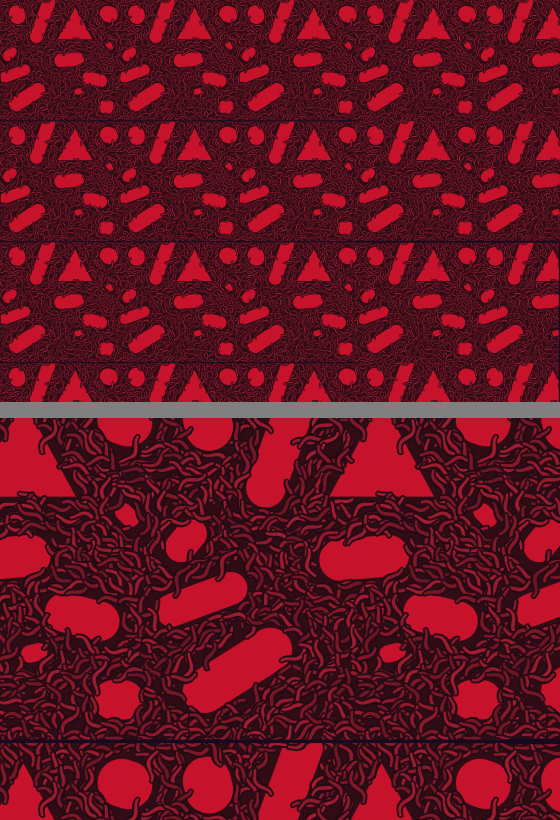
Top: the whole. Bottom: its middle third, enlarged.
Write a Shadertoy shader that draws this pattern.

```glsl
// Crimson gaps in a tangle of dark wavy strands, tiled with thin broken row seams.

// Layout units: the canvas is CANVAS_H units high, y runs downward.
const float CANVAS_H = 552.0;
const vec2  TILE = vec2(164.0, 166.0);
const float CELLS = 32.0;          // strand roots per tile side
const int   REACH = 2;             // neighbour cells searched
const float HALF_LEN_MIN = 4.5;
const float HALF_LEN_MAX = 8.0;
const float STRAND_W = 2.0;        // half width of a strand
const float CORE_W = 0.85;         // half width of its lit core
const float WAVE_AMP = 1.7;
const float WAVE_FREQ = 0.42;
const float ROOT_MARGIN = 2.0;     // roots stay this far from the gaps
const float SEAM_W = 0.8;
const float SEAM_BREAK = 490.0;    // x where the seams change

const vec3 RED     = vec3(0.78, 0.07, 0.17);
const vec3 GROUND  = vec3(0.19, 0.05, 0.08);
const vec3 OUTLINE = vec3(0.15, 0.04, 0.08);
const vec3 CORE_LO = vec3(0.42, 0.08, 0.14);
const vec3 CORE_HI = vec3(0.64, 0.11, 0.19);
const vec3 SEAM    = vec3(0.09, 0.04, 0.12);

// Gaps between branches: capsules from xy to zw, with radii.
const int GAPS = 11;
const vec4 GAP_ENDS[GAPS] = vec4[GAPS](
    vec4(23, 18, 24, 22),   vec4(148, 19, 151, 20),  vec4(71, -8, 50, 50),
    vec4(84, 83, 106, 81),  vec4(11, 77, 16, 71),    vec4(7, 106, 34, 96),
    vec4(122, 107, 138, 111), vec4(22, 143, 52, 124), vec4(144, 147, 149, 147),
    vec4(106, 126, 110, 125), vec4(149, 61, 152, 64));
const float GAP_RADIUS[GAPS] = float[GAPS](
    11.0, 11.0, 9.0, 9.5, 7.0, 7.5, 9.0, 10.0, 9.0, 4.0, 4.0);
const vec2  TRI_APEX = vec2(103.0, 10.0);
const float TRI_BASE = 54.0;
const vec2  TRI_SIDE = vec2(0.88, -0.48);

vec4 hash4(vec2 p) {
    vec4 q = fract(p.xyxy * vec4(0.1031, 0.1030, 0.0973, 0.1099));
    q += dot(q, q.wzxy + 33.33);
    return fract((q.xxyz + q.yzzw) * q.zywx);
}

float wrapX(float x) { return x - TILE.x * round(x / TILE.x); }

// Signed distance to the nearest gap in x, direction away from it in yz.
vec3 gapField(vec2 p) {
    vec2 t = vec2(wrapX(p.x - TRI_APEX.x), p.y - TRI_APEX.y);
    float side = dot(vec2(abs(t.x), t.y), TRI_SIDE);
    float base = p.y - TRI_BASE;
    vec2 away = side > base ? vec2(sign(t.x) * TRI_SIDE.x, TRI_SIDE.y) : vec2(0, 1);
    vec3 nearest = vec3(max(side, base), away);
    for (int i = 0; i < GAPS; i++) {
        vec2 a = GAP_ENDS[i].xy, b = GAP_ENDS[i].zw;
        vec2 axis = 0.5 * (b - a);
        vec2 q = p - 0.5 * (a + b);
        q.x = wrapX(q.x);
        vec2 v = q - axis * clamp(dot(q, axis) / dot(axis, axis), -1.0, 1.0);
        float len = length(v);
        float d = len - GAP_RADIUS[i];
        if (d < nearest.x) nearest = vec3(d, v / max(len, 0.001));
    }
    return nearest;
}

float coverage(float d, float px) { return clamp(0.5 - d / px, 0.0, 1.0); }

// Lays one wavy strand, centred at the origin, over the colour.
vec3 drawStrand(vec3 col, vec2 q, vec2 dir, vec4 rnd, float px) {
    float halfLen = mix(HALF_LEN_MIN, HALF_LEN_MAX, rnd.z);
    float u = dot(q, dir);
    float v = dot(q, vec2(-dir.y, dir.x));
    float along = clamp(u, -halfLen, halfLen);
    float phase = along * WAVE_FREQ + 6.283 * rnd.w;
    float slope = WAVE_AMP * WAVE_FREQ * cos(phase);
    float across = (v - WAVE_AMP * sin(phase)) * inversesqrt(1.0 + slope * slope);
    float d = length(vec2(u - along, across));
    float taper = 1.0 - 0.35 * abs(along) / halfLen;
    col = mix(col, OUTLINE, coverage(d - STRAND_W * taper, px));
    vec3 core = mix(CORE_LO, CORE_HI, fract(rnd.x * 7.0 + rnd.y));
    return mix(col, core, coverage(d - CORE_W * taper, px));
}

void mainImage(out vec4 fragColor, in vec2 fragCoord) {
    float px = CANVAS_H / iResolution.y;
    vec2 p = vec2(fragCoord.x, iResolution.y - fragCoord.y) * px;
    float right = iResolution.x * px;

    vec3 col = mix(GROUND, RED, coverage(gapField(mod(p, TILE)).x, px));

    // Strands follow the branches and curl a little into the gaps.
    vec2 cellSize = TILE / CELLS;
    vec2 home = floor(p / cellSize);
    for (int j = -REACH; j <= REACH; j++)
    for (int i = -REACH; i <= REACH; i++) {
        vec2 cell = home + vec2(i, j);
        vec2 id = mod(cell, CELLS);
        vec4 rnd = hash4(id + 3.7);
        vec2 q = p - (cell + rnd.xy) * cellSize;
        if (length(q) > HALF_LEN_MAX + STRAND_W + WAVE_AMP) continue;
        vec3 field = gapField((id + rnd.xy) * cellSize);
        if (field.x < ROOT_MARGIN) continue;
        vec4 turn = hash4(id + 91.3);
        vec2 tangent = vec2(-field.z, field.y) * (turn.x < 0.5 ? -1.0 : 1.0);
        vec2 dir = normalize(tangent - field.yz * mix(-0.3, 1.3, turn.y));
        col = drawStrand(col, q, dir, rnd, px);
    }

    // Row seams: odd rows stop at the break, even rows thicken after it.
    float row = round(p.y / TILE.y);
    bool odd = mod(row, 2.0) > 0.5;
    bool past = p.x > SEAM_BREAK;
    float width = past ? (odd ? -px : 1.6 * SEAM_W) : SEAM_W;
    float seam = row > 0.5 ? coverage(abs(p.y - row * TILE.y) - width, px) : 0.0;
    float edge = p.y > 2.0 * TILE.y ? coverage(right - 2.0 * SEAM_W - p.x, px) : 0.0;
    fragColor = vec4(mix(col, SEAM, max(seam, edge)), 1.0);
}
```
